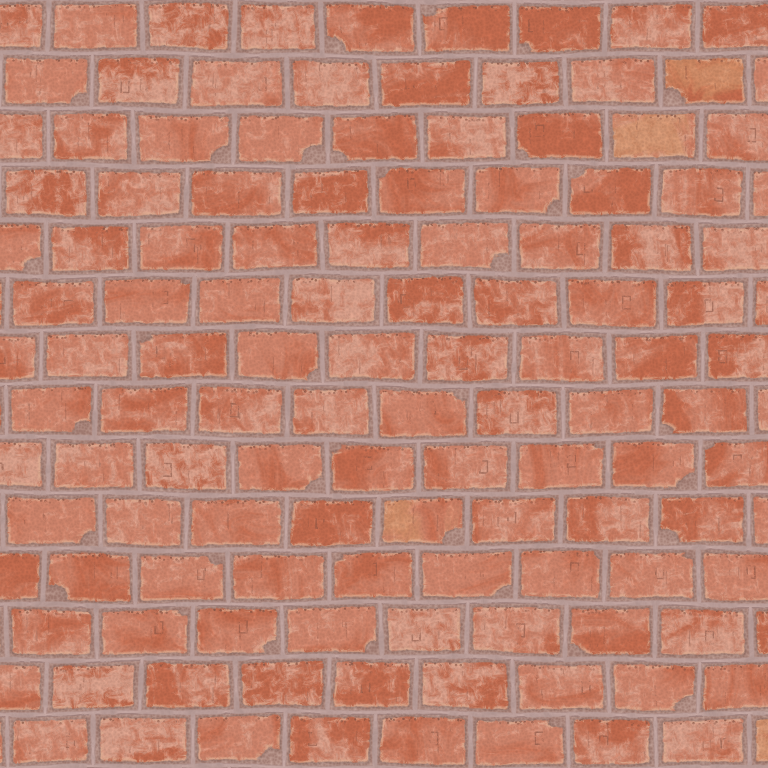
Write a three.js fragment shader that draws this texture.

```glsl
// Weathered running-bond brick wall: jittered joints cut rows into rough rounded boxes,
// layered sines mottle the clay and fray its edges, cellular noise adds pits and sand,
// and a smooth tooled band runs along the middle of the mortar.

varying vec2 vUv;

const float ROWS = 14.0;
const float COLUMNS = 8.2;
const float ASPECT = ROWS / COLUMNS;   // brick pitch measured in row heights
const float SHIFT_A = 0.47;            // first joint of alternate rows
const float SHIFT_B = 0.03;
const float JOINT_JITTER = 0.10;
const float JOINT_TILT = 0.05;
const float MORTAR_HALF = 0.093;       // half joint width, in row heights
const float BAND_HALF = 0.042;         // half width of the tooled band
const float CORNER = 0.05;
const float CHIP_CHANCE = 0.32;
const float STAMP_CHANCE = 0.4;
const float SOFT = 0.02;

const vec3 CLAY_DEEP = vec3(0.75, 0.41, 0.30);
const vec3 CLAY_MID = vec3(0.80, 0.51, 0.415);
const vec3 CLAY_PALE = vec3(0.83, 0.61, 0.53);
const vec3 CLAY_OCHRE = vec3(0.81, 0.56, 0.39);
const vec3 LIP = vec3(0.87, 0.68, 0.57);
const vec3 PIT = vec3(0.51, 0.31, 0.25);
const vec3 SAND_DARK = vec3(0.62, 0.47, 0.43);
const vec3 SAND_LIGHT = vec3(0.76, 0.63, 0.59);
const vec3 BAND = vec3(0.745, 0.635, 0.62);
const vec3 BAND_SHADE = vec3(0.57, 0.45, 0.44);

float hash(vec2 p) {
  vec3 q = fract(p.xyx * vec3(0.1031, 0.1030, 0.0973));
  q += dot(q, q.yzx + 33.33);
  return fract((q.x + q.y) * q.z);
}

// Warped, rotated sine octaves, roughly -1 to 1
float clouds(vec2 p) {
  float sum = 0.0, amp = 0.5;
  for (int i = 0; i < 5; i++) {
    p = mat2(0.8, -0.6, 0.6, 0.8) * p * 1.9 + 1.7;
    p += 0.6 * sin(p.yx * 1.3);
    sum += amp * sin(p.x + 1.5 * sin(p.y));
    amp *= 0.62;
  }
  return sum;
}

// Distance to the nearest scattered point
float cellular(vec2 p) {
  vec2 cell = floor(p), f = fract(p);
  float nearest = 2.0;
  for (int j = -1; j <= 1; j++)
    for (int i = -1; i <= 1; i++) {
      vec2 o = vec2(float(i), float(j));
      vec2 point = vec2(hash(cell + o), hash(cell + o + 57.3));
      nearest = min(nearest, length(o + point - f));
    }
  return nearest;
}

float boxDistance(vec2 p, vec2 size) {
  vec2 q = abs(p) - size;
  return length(max(q, 0.0)) + min(max(q.x, q.y), 0.0);
}

float line(float dist, float halfWidth) {
  return 1.0 - smoothstep(halfWidth, halfWidth + SOFT, abs(dist));
}

// Position of joint k, leaning slightly over the row height
float jointAt(float k, float row, float y) {
  float h = hash(vec2(k + 11.0, row + 5.0));
  return k + (h - 0.5) * JOINT_JITTER + (fract(h * 17.0) - 0.5) * JOINT_TILT * y;
}

void main() {
  // Rows counted from the top, with gently wavering courses
  vec2 wall = vec2(vUv.x * COLUMNS, (1.0 - vUv.y) * ROWS);
  vec2 surface = vec2(wall.x * ASPECT, wall.y);
  wall.y += 0.035 * sin(vUv.x * 7.0 + wall.y * 0.9) + 0.015 * sin(vUv.x * 31.0 + wall.y * 1.7);
  float row = floor(wall.y), y = fract(wall.y) - 0.5;
  float x = wall.x - mix(SHIFT_A, SHIFT_B, mod(row, 2.0));

  // Brick between two neighbouring joints
  float id = floor(x + 0.5);
  if (x < jointAt(id, row, y)) id -= 1.0;
  float left = jointAt(id, row, y), right = jointAt(id + 1.0, row, y);
  vec2 p = vec2((x - 0.5 * (left + right)) * ASPECT, y);
  vec2 key = vec2(id + 3.0, row + 9.0);
  float tone = hash(key), wearSeed = hash(key + 31.7), markSeed = hash(key + 73.1);
  vec2 size = vec2(0.5 * (right - left) * ASPECT, 0.5) - MORTAR_HALF;
  size -= vec2(0.035, 0.02) * wearSeed;

  // Frayed outline with an occasional broken corner
  vec2 local = p + 30.0 * vec2(tone, wearSeed);
  float broad = clouds(local * 1.1), fine = clouds(local * 7.0);
  float dist = boxDistance(p, size - CORNER) - CORNER + 0.018 * broad + 0.014 * fine;
  vec2 corner = size * vec2(tone > 0.5 ? 1.0 : -1.0, markSeed > 0.35 ? 1.0 : -1.0);
  float chip = step(wearSeed, CHIP_CHANCE) * (0.10 + 0.20 * markSeed);
  float bite = chip - length((p - corner) * vec2(0.75, 1.0)) + 0.05 * broad + 0.02 * fine;
  dist = max(dist, mix(-1.0, bite, step(0.01, chip)));
  float brick = 1.0 - smoothstep(-SOFT, SOFT, dist);

  // Mottled clay
  float grain = cellular(surface * 17.0);
  vec3 clay = mix(CLAY_DEEP, CLAY_MID, smoothstep(-0.7, 0.6, broad + 1.3 * (tone - 0.4)));
  clay = mix(clay, CLAY_PALE, smoothstep(0.0, 1.1, fine * 0.5 + 0.5 * broad + wearSeed - 0.25));
  clay = mix(clay, CLAY_OCHRE, 0.6 * step(0.91, markSeed) * smoothstep(-0.6, 0.5, broad));
  clay *= 0.95 + 0.10 * grain + 0.035 * fine;

  // Pale lip, pitted upper edge and scattered holes
  float lip = 1.0 - smoothstep(0.01, 0.07, -dist);
  clay = mix(clay, LIP, 0.75 * lip * smoothstep(-0.5, 0.5, fine + 0.8 * y));
  float upper = 1.0 - smoothstep(0.0, 0.13, p.y + size.y);
  float pits = 1.0 - smoothstep(0.12, 0.38, cellular(local * 11.0));
  float pitted = pits * (0.12 + 0.7 * upper) * smoothstep(-0.2, 0.5, fine + 0.5 * upper);

  // Hairline scratches and a blank pressed frame
  float marks = 0.0;
  for (int i = 0; i < 3; i++) {
    float h = hash(key + 19.0 * float(i + 1));
    float scratch = line(p.x - (h - 0.5) * 1.2 + 0.012 * fine, 0.002);
    marks = max(marks, scratch * line(p.y - (fract(h * 9.0) - 0.5) * 0.4, 0.14));
  }
  vec2 framePos = p - vec2(tone - 0.5, (wearSeed - 0.5) * 0.25);
  float frame = line(boxDistance(framePos, vec2(0.07, 0.11)), 0.004);
  marks = max(marks * 0.6, frame * step(markSeed, STAMP_CHANCE));
  marks *= smoothstep(-0.35, 0.4, fine);
  clay = mix(clay, PIT, clamp(pitted + 0.5 * marks, 0.0, 0.8));

  // Sandy mortar with its tooled band and shaded underside
  float rough = clouds(surface * 3.0);
  vec3 mortar = mix(SAND_DARK, SAND_LIGHT, clamp(grain * 0.85 + 0.22 * rough, 0.0, 1.0));
  float sideJoint = min(x - left, right - x) * ASPECT, bedJoint = 0.5 - abs(y);
  float joint = min(sideJoint, bedJoint) + 0.012 * rough;
  float band = 1.0 - smoothstep(BAND_HALF - SOFT, BAND_HALF + SOFT, joint);
  mortar = mix(mortar, BAND * (1.0 + 0.06 * rough), 0.85 * band);
  float shade = line(joint - BAND_HALF, 0.004) * smoothstep(-0.3, 0.6, rough);
  float underside = step(y, 0.0) * step(bedJoint, sideJoint);
  mortar = mix(mortar, BAND_SHADE, shade * (0.25 + 0.35 * underside));
  mortar *= 1.0 - 0.10 * (1.0 - smoothstep(0.0, 0.06, dist));

  gl_FragColor = vec4(mix(mortar, clay, brick), 1.0);
}
```
